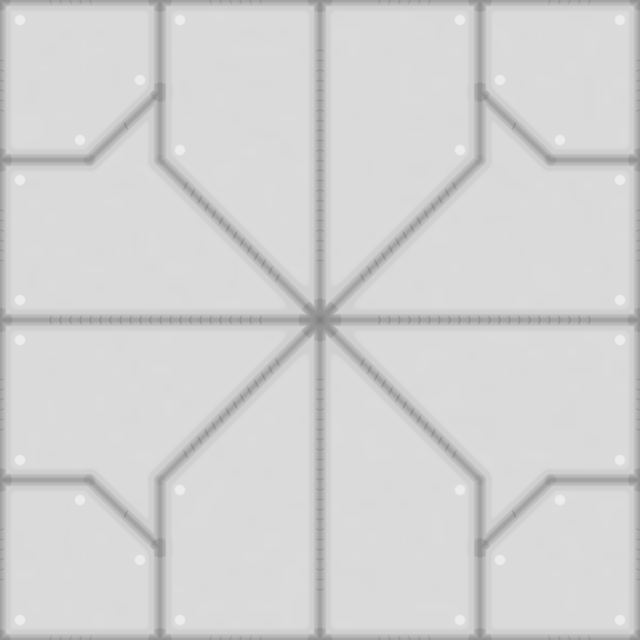
Write a WebGL 2 fragment shader that draws this texture.

```glsl
#version 300 es
precision highp float;
uniform vec2 u_resolution;
out vec4 fragColor;

#define GRID 64.0
#define HALO_RADIUS 0.0160
#define BAND_RADIUS 0.0090
#define CORE_RADIUS 0.0045
#define TICK_REACH 0.0065
#define RIVET_RADIUS 0.0080
#define PLATE 0.855
#define HALO 0.81
#define BAND 0.735
#define CORE 0.665

// Rivet centres in grid cells, inside one mirrored quadrant
const vec2 RIVETS[7] = vec2[7](
  vec2(30, 30), vec2(18, 24), vec2(24, 18), vec2(14, 30),
  vec2(30, 14), vec2(14, 17), vec2(30, 2));

float segment(vec2 p, vec2 a, vec2 b) {
  vec2 ap = p - a, ab = b - a;
  return length(ap - ab * clamp(dot(ap, ab) / dot(ab, ab), 0.0, 1.0));
}

float smoothMin(float a, float b, float k) {
  float h = max(k - abs(a - b), 0.0) / k;
  return min(a, b) - h * h * k * 0.25;
}

// Soft coverage of everything closer than radius
float cover(float d, float radius, float soft) {
  return 1.0 - smoothstep(radius - soft, radius + soft, d);
}

// Slanted notches between two grid positions along a groove
float ticks(float along, float across, float first, float last, float px) {
  float cell = along * GRID + across * 20.0;
  float d = abs(fract(cell + 0.5) - 0.5) / GRID;
  float range = step(first - 0.5, cell) * step(cell, last + 0.5);
  return cover(d, 0.0010, max(px, 0.0008)) * range
       * cover(abs(across), TICK_REACH, 0.0015);
}

float hash(vec2 p) {
  return fract(sin(dot(p, vec2(127.1, 311.7))) * 43758.5);
}

float noise(vec2 p) {
  vec2 i = floor(p), f = fract(p);
  f = f * f * (3.0 - 2.0 * f);
  return mix(mix(hash(i), hash(i + vec2(1, 0)), f.x),
             mix(hash(i + vec2(0, 1)), hash(i + vec2(1, 1)), f.x), f.y);
}

void main() {
  vec2 uv = gl_FragCoord.xy / u_resolution;
  float px = 1.0 / min(u_resolution.x, u_resolution.y);
  float soft = max(px, 0.0010);
  vec2 q = abs(uv - 0.5);

  // Groove layout
  vec2 bend = vec2(0.25), tee = vec2(0.25, 0.356), elbow = vec2(0.36, 0.25);
  float axes = smoothMin(q.x, q.y, 0.012);
  float diagonal = segment(q, vec2(0.0), bend);
  float chamfer = segment(q, tee, elbow);
  float upright = segment(q, bend, vec2(0.25, 0.5));
  float level = segment(q, elbow, vec2(0.5, 0.25));
  vec2 edge = 0.5 - q;
  float border = min(edge.x, edge.y);
  float branch = min(min(upright, level), chamfer);
  float groove = min(min(min(q.x, q.y), diagonal), min(branch, border));
  float halo = smoothMin(axes, diagonal, 0.022);
  halo = smoothMin(halo, min(branch, diagonal), 0.008);
  halo = smoothMin(halo, border, 0.012);
  halo = smoothMin(halo, smoothMin(upright, chamfer, 0.012), 0.004);

  // Stepped groove shading
  float shade = PLATE + 0.006 * (noise(uv * 38.0) - 0.5);
  shade = mix(shade, PLATE - 0.012, cover(halo, HALO_RADIUS + 0.003, 0.0015));
  shade = mix(shade, HALO, cover(halo, HALO_RADIUS, soft));
  float band = cover(groove, BAND_RADIUS, soft * 1.3);
  shade = mix(shade, BAND, band);
  shade = mix(shade, CORE, cover(groove, CORE_RADIUS, 0.0018));
  shade -= 0.045 * cover(groove, 0.001, 0.0025);

  // Darker sleeves and shadow where grooves meet
  float hub = length(q);
  float sleeve = cover(hub, 0.033, soft);
  vec2 side = vec2(max(q.x, q.y), min(q.x, q.y));
  sleeve = max(sleeve, cover(length(side - vec2(0.5, 0.0)), 0.019, soft));
  sleeve = max(sleeve, cover(length(side - vec2(0.5, 0.25)), 0.018, soft));
  sleeve = max(sleeve, cover(length(edge), 0.016, soft));
  sleeve = max(sleeve, cover(length(q - tee), 0.015, 0.002));
  sleeve = max(sleeve, 0.7 * cover(length(q - elbow), 0.009, 0.002));
  sleeve = max(sleeve, 0.4 * cover(length(q - bend), 0.008, 0.002));
  shade -= 0.065 * sleeve * band;
  shade = mix(shade, 0.58, 0.8 * cover(hub, 0.020, 0.006));
  shade -= 0.11 * cover(hub, 0.004, 0.010);

  // Notches along the grooves
  vec2 diag = vec2(q.x + q.y, q.x - q.y) * 0.70711;
  float notch = max(ticks(q.x, q.y, 6.0, 27.0, px),
                    0.7 * ticks(q.y, q.x, 6.0, 27.0, px));
  notch = max(notch, ticks(diag.x, diag.y, 6.0, 19.0, px));
  notch = max(notch, ticks(diag.y, diag.x - 0.4292, 0.0, 0.0, px));
  float rim = max(ticks(q.x, edge.y, 6.0, 11.0, px),
                  ticks(q.x, edge.y, 23.0, 27.0, px));
  rim = max(rim, max(ticks(q.y, edge.x, 6.0, 11.0, px),
                     ticks(q.y, edge.x, 21.0, 26.0, px)));
  shade -= 0.10 * max(notch, 0.7 * rim);

  // Rivets
  float rivet = 1.0;
  for (int i = 0; i < 7; i++) rivet = min(rivet, length(q - RIVETS[i] / GRID));
  shade = mix(shade, 0.925, cover(rivet, RIVET_RADIUS, 0.0016));

  fragColor = vec4(vec3(shade), 1.0);
}
```
